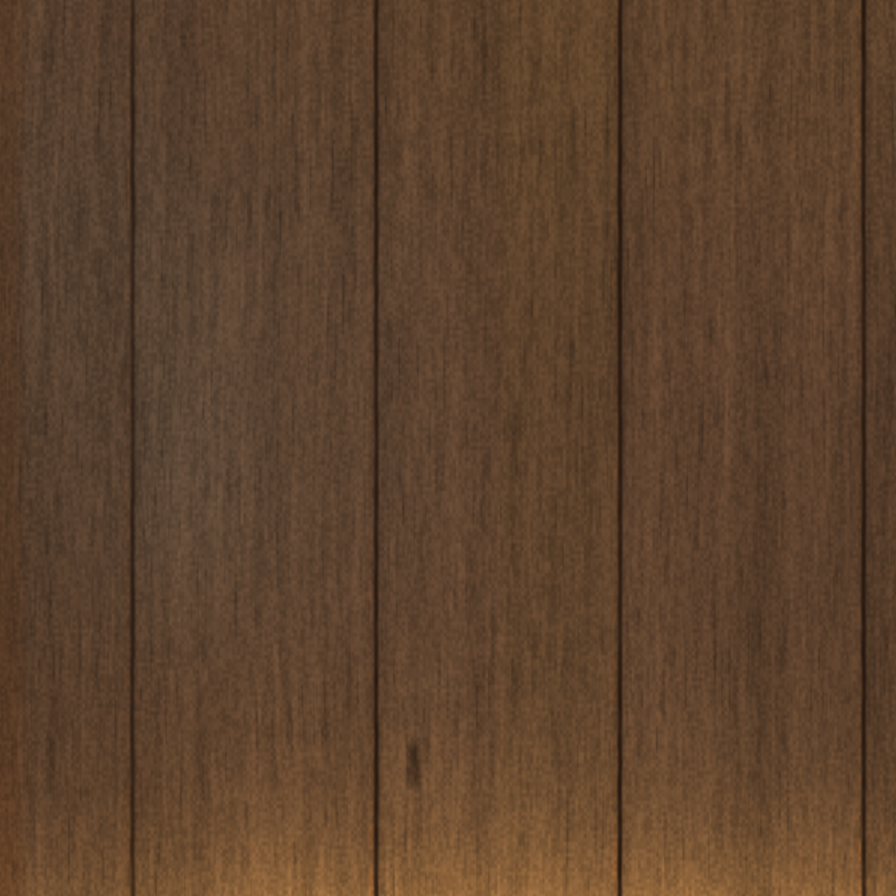
A three.js fragment shader for this texture:

```glsl
// Dark vertical wooden planks with fine grain, soft worn seams and a warm glow at the foot.
#define PLANK_WIDTH 0.272
#define FIRST_SEAM 0.148
#define SEAM_HALF 0.0024
#define GRAIN_AMOUNT 0.46
#define SPECKLE_AMOUNT 0.20
#define GLOW_HEIGHT 0.10
#define KNOT_POS vec2(0.462, 0.147)
#define WOOD vec3(0.348, 0.245, 0.170)
#define WOOD_GREY vec3(0.350, 0.275, 0.212)
#define WOOD_WARM vec3(0.385, 0.275, 0.172)
#define GLOW vec3(0.570, 0.400, 0.230)
#define SEAM vec3(0.150, 0.090, 0.058)

varying vec2 vUv;

float hash(vec2 p) {
  return fract(sin(dot(p, vec2(12.9898, 78.233))) * 43758.5453);
}

float noise(vec2 p) {
  vec2 i = floor(p);
  vec2 f = fract(p);
  f = f * f * (3.0 - 2.0 * f);
  return mix(mix(hash(i), hash(i + vec2(1.0, 0.0)), f.x),
             mix(hash(i + vec2(0.0, 1.0)), hash(i + vec2(1.0, 1.0)), f.x), f.y);
}

// Layered streaks stretched along the plank, centred on zero.
float woodGrain(vec2 p) {
  float broad = noise(p * vec2(24.0, 0.9));
  float medium = noise(p * vec2(85.0, 2.6) + 17.0);
  float fine = noise(p * vec2(200.0, 9.0) + 41.0);
  float fibre = noise(p * vec2(300.0, 45.0) + 73.0);
  return 0.22 * broad + 0.22 * medium + 0.28 * fine + 0.28 * fibre - 0.5;
}

// Dark almond with a soft rim; x is the core, y the wider halo.
vec2 knot(vec2 p) {
  vec2 q = (p - KNOT_POS) / vec2(0.012, 0.034);
  q += 0.7 * (vec2(noise(p * vec2(90.0, 60.0)), noise(p * 70.0 + 9.0)) - 0.5);
  float r = length(q);
  return vec2(1.0 - smoothstep(0.1, 1.0, r), exp(-r * r * 0.35));
}

void main() {
  vec2 uv = vUv;

  // Plank index, position within it, and signed distance to the nearest seam.
  float across = (uv.x - FIRST_SEAM) / PLANK_WIDTH;
  float plank = floor(across);
  float local = fract(across);
  float seamId = floor(across + 0.5);
  float d = (across - seamId) * PLANK_WIDTH;
  d += 0.0008 * (noise(vec2(seamId * 7.0, uv.y * 40.0)) - 0.5);

  // Grain bends slowly and flows around the knot.
  vec2 k = knot(uv);
  vec2 p = uv + vec2(plank * 3.7 + 20.0, plank * 5.3 + 20.0);
  p.x += 0.008 * (noise(p * vec2(9.0, 2.4)) - 0.5);
  float side = uv.x - KNOT_POS.x;
  p.x += 0.004 * k.y * clamp(side * 150.0, -1.0, 1.0);
  float grain = woodGrain(p);

  // Grey wear on the left, warm heartwood in one plank and at the top right.
  float patches = noise(p * vec2(9.0, 2.2) + 5.0);
  float middle = smoothstep(0.10, 0.50, uv.y) * (1.0 - 0.5 * smoothstep(0.75, 1.0, uv.y));
  float grey = middle * (1.0 - smoothstep(0.15, 0.65, uv.x)) * (0.35 + 0.5 * patches);
  float heartwood = smoothstep(0.48, 0.53, local) * (1.0 - step(0.5, abs(plank - 1.0)));
  float warm = 0.50 * heartwood + 0.45 * smoothstep(0.60, 1.0, uv.y) * smoothstep(0.1, 0.6, uv.x);
  vec3 color = mix(WOOD, WOOD_GREY, grey);
  color = mix(color, WOOD_WARM, min(warm, 1.0));
  color *= 0.99 + 0.10 * (patches - 0.5);

  // Light from below, weaker near the left edge.
  float glow = exp(-uv.y / GLOW_HEIGHT) * mix(0.50, 1.0, smoothstep(0.0, 0.35, uv.x));
  color = mix(color, GLOW, glow * (0.80 + 0.25 * patches));

  // Streaks, short dark pores and fine speckle.
  float speckle = noise(uv * vec2(300.0, 240.0)) - 0.5;
  float pores = smoothstep(0.68, 0.95, noise(p * vec2(240.0, 22.0) + 90.0));
  color *= 1.01 + GRAIN_AMOUNT * grain + SPECKLE_AMOUNT * speckle - 0.11 * pores;

  // Knot and the shaded bevel at the far left.
  color *= 1.0 + 0.06 * k.y - 0.42 * k.x;
  float bevel = 1.0 - smoothstep(0.012, 0.036, uv.x);
  color *= mix(vec3(1.0), vec3(0.93, 0.87, 0.80), bevel);

  // Worn brown lip left of each seam, then a soft shadow and the broken dark gap.
  float wear = noise(vec2(seamId * 11.0 + 3.0, uv.y * 70.0));
  float depth = noise(vec2(seamId * 5.0 + 8.0, uv.y * 6.0));
  float lip = smoothstep(-0.011, -0.006, d) * (1.0 - smoothstep(-0.005, -0.002, d));
  color *= 1.0 + lip * vec3(0.16, 0.08, 0.0) * wear * (0.7 + glow);
  color *= 1.0 - 0.24 * exp(-abs(d) / 0.0045);
  float gap = 1.0 - smoothstep(0.0, SEAM_HALF * 1.8, abs(d));
  float strength = 0.62 + 0.22 * wear + 0.22 * depth;
  strength *= mix(0.72, 1.0, smoothstep(-0.5, 0.5, seamId));
  if (seamId == 0.0) strength *= 0.85;
  color = mix(color, SEAM, gap * min(strength, 1.0));

  gl_FragColor = vec4(color, 1.0);
}
```
